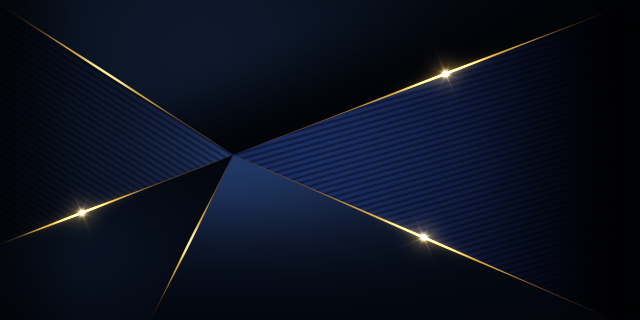
Reproduce this background procedurally as a Shadertoy shader.

```glsl
const vec2 hub = vec2(0.729, 0.516);

// Ray tips relative to the hub, counter-clockwise from the upper right
const vec2 tips[5] = vec2[5](
    vec2(1.185, 0.453), vec2(-0.719, 0.463), vec2(-0.745, -0.285),
    vec2(-0.258, -0.516), vec2(1.167, -0.506));
// Place of the brightest point along each ray, and strength of its spark
const float peaks[5] = float[5](0.56, 0.55, 0.635, 0.53, 0.51);
const float sparks[5] = float[5](1.0, 0.0, 0.8, 0.0, 0.9);

float cross2(vec2 a, vec2 b) { return a.x * b.y - a.y * b.x; }

float bell(float x) { return exp(-x * x); }

// Fine dark grooves across the given normal
float grooves(vec2 p, vec2 normal) {
    float wave = 0.5 + 0.5 * cos(6.2832 * dot(p, normal) / 0.0175);
    return 1.0 - 0.42 * wave * wave;
}

// Shade of one panel between two neighbouring rays
vec3 panelColor(int i, vec2 p, vec2 d) {
    if (i == 0) {
        float lift = smoothstep(0.0, 0.32, cross2(normalize(tips[0]), d));
        float pool = bell(length((p - vec2(0.62, 0.84)) / vec2(0.72, 0.6)));
        return mix(vec3(0.008, 0.014, 0.03), vec3(0.05, 0.095, 0.17), lift * pool);
    }
    if (i == 1) {
        vec3 blue = mix(vec3(0.012, 0.022, 0.05), vec3(0.13, 0.22, 0.43), exp(-2.6 * length(d)));
        return blue * grooves(p, vec2(0.53, 0.85));
    }
    if (i == 2) {
        float pool = bell(length((p - vec2(0.2, 0.22)) / vec2(0.42, 0.24)));
        return mix(vec3(0.012, 0.022, 0.05), vec3(0.035, 0.07, 0.13), pool);
    }
    if (i == 3) {
        float fall = bell(d.y / 0.27) * bell(d.x / 0.75);
        return mix(vec3(0.01, 0.022, 0.05), vec3(0.13, 0.22, 0.40), fall);
    }
    float pool = bell(length((p - vec2(0.95, 0.51)) / vec2(0.62, 0.55)));
    vec3 blue = mix(vec3(0.02, 0.04, 0.115), vec3(0.10, 0.18, 0.39), pool);
    return blue * grooves(p, vec2(-0.27, 0.96)) * (1.0 - 0.85 * smoothstep(1.4, 2.0, p.x));
}

// Two crossed needles of light with a soft core
float starburst(vec2 q) {
    float light = bell(length(q) / 0.012);
    for (int k = 0; k < 4; k++) {
        float a = 0.4 + 0.7854 * float(k);
        vec2 r = abs(vec2(dot(q, vec2(cos(a), sin(a))), dot(q, vec2(-sin(a), cos(a)))));
        float reach = k % 2 == 0 ? 0.022 : 0.013;
        light += 0.6 * exp(-r.x / reach - r.y / 0.0022);
    }
    return light;
}

void mainImage(out vec4 fragColor, in vec2 fragCoord) {
    vec2 p = fragCoord / iResolution.y;
    p.x += 1.0 - 0.5 * iResolution.x / iResolution.y;
    vec2 d = p - hub;
    float px = 1.0 / iResolution.y;
    vec3 color = vec3(0.0);

    // Panels
    for (int i = 0; i < 5; i++) {
        float fromStart = cross2(normalize(tips[i]), d);
        float toEnd = -cross2(normalize(tips[(i + 1) % 5]), d);
        float inside = smoothstep(-px, px, fromStart) * smoothstep(-px, px, toEnd);
        color += inside * panelColor(i, p, d);
    }

    // Vignette toward the side edges
    color *= mix(0.45, 1.0, smoothstep(0.0, 0.3, p.x) * smoothstep(2.0, 1.7, p.x));

    // Gold rays, tapered at both ends
    for (int i = 0; i < 5; i++) {
        float len = length(tips[i]);
        vec2 dir = tips[i] / len;
        float along = dot(d, dir) / len;
        float across = abs(cross2(dir, d));
        float shine = bell((along - peaks[i]) / 0.24);
        float halfWidth = mix(0.0009, 0.0038, shine);
        float ends = smoothstep(0.0, 0.12, along) * smoothstep(1.03, 0.8, along);
        float cover = smoothstep(halfWidth + px * 0.6, halfWidth - px * 0.6, across);
        vec3 gold = mix(vec3(0.50, 0.29, 0.12), vec3(0.86, 0.66, 0.24), smoothstep(0.05, 0.6, shine));
        gold = mix(gold, vec3(1.0, 0.92, 0.58), smoothstep(0.7, 1.0, shine));
        color = mix(color, gold, cover * ends * mix(0.75, 1.0, shine));

        // Halo and spark at the brightest point
        vec2 q = d - tips[i] * peaks[i];
        float run = dot(q, dir);
        float halo = 0.5 * bell(run / 0.12) * exp(-across / 0.011);
        halo += 0.25 * bell(length(q) / 0.045);
        color += sparks[i] * halo * vec3(0.85, 0.65, 0.32);
        color += sparks[i] * starburst(q) * vec3(1.0, 0.88, 0.6);
    }

    fragColor = vec4(clamp(color, 0.0, 1.0), 1.0);
}
```
